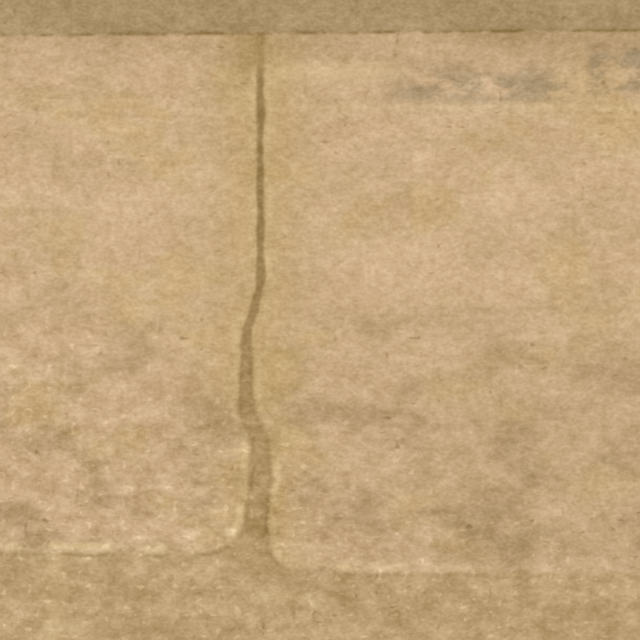
This texture is drawn by a Shadertoy shader. Its source:

```glsl
// Weathered sandstone masonry: two large blocks below a dark upper course.
// Rounded corner distances shape the wandering joint and its broken pale rims;
// layered gradient noise adds tints, bedding, pitting, stains and flecks.

const vec3 STONE  = vec3(0.785, 0.665, 0.515);
const vec3 OCHRE  = vec3(0.760, 0.645, 0.450);
const vec3 PALE   = vec3(0.840, 0.735, 0.555);
const vec3 BROWN  = vec3(0.690, 0.580, 0.425);
const vec3 MORTAR = vec3(0.690, 0.575, 0.400);
const vec3 SHADOW = vec3(0.590, 0.485, 0.310);
const vec3 COURSE = vec3(0.735, 0.622, 0.455);
const vec3 UPPER  = vec3(0.665, 0.565, 0.410);
const vec3 STAIN  = vec3(0.610, 0.530, 0.405);

vec2 hashGradient(vec2 cell) {
    vec3 h = fract(cell.xyx * vec3(0.1031, 0.1030, 0.0973));
    h += dot(h, h.yzx + 33.33);
    float angle = 6.28318 * fract((h.x + h.y) * h.z);
    return vec2(cos(angle), sin(angle));
}

float gradientNoise(vec2 p) {
    vec2 i = floor(p), f = fract(p);
    vec2 u = f * f * f * (f * (f * 6.0 - 15.0) + 10.0);
    vec2 e = vec2(0.0, 1.0);
    float a = dot(hashGradient(i), f);
    float b = dot(hashGradient(i + e.yx), f - e.yx);
    float c = dot(hashGradient(i + e.xy), f - e.xy);
    float d = dot(hashGradient(i + e.yy), f - e.yy);
    return mix(mix(a, b, u.x), mix(c, d, u.x), u.y);
}

float fbm(vec2 p) {
    float sum = 0.0, amp = 1.0;
    for (int i = 0; i < 4; i++) {
        sum += amp * gradientNoise(p);
        p = mat2(1.6, 1.2, -1.2, 1.6) * p + 7.3;
        amp *= 0.58;
    }
    return sum;
}

// Signed distance to a quadrant with a rounded corner, negative inside.
float cornerDistance(vec2 q, float radius) {
    q += radius;
    return length(max(q, 0.0)) + min(max(q.x, q.y), 0.0) - radius;
}

// Soft bell of the given width around zero.
float ridge(float d, float width) {
    return exp(-d * d / (width * width));
}

float band(float x, float low, float high, float soft) {
    return smoothstep(low - soft, low + soft, x)
         * (1.0 - smoothstep(high - soft, high + soft, x));
}

// Horizontal centre of the upright joint at height y.
float jointCentre(float y) {
    float bend = smoothstep(0.30, 0.37, y) * (1.0 - smoothstep(0.46, 0.57, y));
    return 0.407 - 0.022 * bend - 0.007 * (1.0 - smoothstep(0.14, 0.28, y))
         + 0.002 * gradientNoise(vec2(2.7, y * 24.0));
}

// Bedding, pitting and grain as one brightness offset.
float stoneRelief(vec2 p, float pitted) {
    float bedding = fbm(p * vec2(5.0, 11.0) + 3.0);
    float blotches = fbm(p * vec2(25.0, 32.0) + 11.0);
    float grain = fbm(p * vec2(62.0, 92.0) + 17.0);
    float fine = gradientNoise(p * vec2(150.0, 190.0) + 5.0);
    return 0.036 * bedding + (0.032 + 0.050 * pitted) * blotches
         + 0.050 * grain + 0.040 * fine;
}

void mainImage(out vec4 fragColor, in vec2 fragCoord) {
    vec2 p = fragCoord / iResolution.xy;
    float pixel = 1.0 / iResolution.y;
    float wobble = 0.0035 * fbm(p * 20.0);
    float pitted = 1.0 - smoothstep(0.3, 0.7, p.y + 0.4 * p.x);

    // Block outlines either side of the joint
    float centre = jointCentre(p.y);
    float halfWidth = mix(0.020, 0.0055, smoothstep(0.15, 0.62, p.y));
    float leftBlock = cornerDistance(vec2(p.x - centre + halfWidth, 0.138 - p.y), 0.062);
    float rightBlock = cornerDistance(vec2(centre + halfWidth - p.x, 0.106 - p.y), 0.055);
    float block = min(leftBlock, rightBlock) + wobble;
    float inside = 1.0 - smoothstep(-0.002 - pixel, 0.002 + pixel, block);
    float nearJoint = ridge(p.x - centre, 0.065);
    float fade = 1.0 - 0.7 * smoothstep(0.48, 0.75, p.x);

    // Stone faces: rosy, ochre and brown tints, ochre beside the joint
    float tint = fbm(p * vec2(6.0, 8.0) + 31.0);
    vec3 face = mix(STONE, OCHRE, clamp(0.85 * nearJoint + 0.6 * smoothstep(0.05, 0.5, tint), 0.0, 1.0));
    float worn = smoothstep(-0.1, 0.55, fbm(p * vec2(7.0, 13.0) + 53.0));
    float low = 1.0 - smoothstep(0.25, 0.62, p.y);
    face = mix(face, BROWN, worn * (0.25 + 0.5 * low) + 0.25 * low * smoothstep(0.4, 0.9, p.x));
    face += 0.018 * band(p.y, 0.45, 0.86, 0.08) * (1.0 - nearJoint);
    face = mix(face, BROWN, 0.6 * smoothstep(0.88, 0.94, p.y) * smoothstep(-0.5, 0.3, tint));

    // Thin, broken pale rims, stronger around the lower corners
    float broken = smoothstep(-0.35, 0.3, fbm(p * 17.0 + 2.0));
    float lowRim = 1.0 - smoothstep(0.15, 0.45, p.y);
    float rim = ridge(block + 0.008, 0.0065) * broken * mix(0.4, 0.95, lowRim);
    face = mix(face, PALE, rim * fade);

    // Joint filling, deepest where narrow, merging into the lower course
    vec3 filling = mix(MORTAR, SHADOW, smoothstep(0.25, 0.7, p.y));
    filling = mix(COURSE, filling, smoothstep(0.06, 0.17, p.y) * nearJoint);
    filling = mix(filling, SHADOW, 0.5 * fade * broken * ridge(block - 0.005, 0.0035));
    filling = mix(filling, PALE, 0.45 * ridge(p.y - 0.066 - wobble, 0.009)
                                      * band(p.x, 0.40, 0.50, 0.03));
    filling = mix(filling, PALE, 0.4 * ridge(p.x - 0.085 - 2.0 * wobble, 0.022));
    vec3 color = mix(filling, face, inside);

    // Grey stains and a pale bed near the top right
    float patches = smoothstep(-0.45, 0.25, fbm(p * vec2(15.0, 28.0) + 20.0));
    float stains = band(p.x, 0.61, 0.88, 0.04) * ridge(p.y - 0.865, 0.027)
                 + band(p.x, 0.92, 1.2, 0.012) * band(p.y, 0.855, 0.93, 0.014);
    color = mix(color, STAIN, 0.75 * patches * min(stains, 1.0));
    color = mix(color, PALE, 0.55 * band(p.x, 0.43, 0.62, 0.03) * ridge(p.y - 0.888, 0.013));
    color = mix(color, PALE, 0.45 * smoothstep(0.42, 0.55, p.x) * ridge(p.y - 0.832 - wobble, 0.007));

    // Upper course and the dark bed joint under it
    float bed = p.y - 0.945 - 0.008 * p.x + 0.4 * wobble;
    color = mix(color, OCHRE - 0.07, 0.8 * ridge(p.x - 0.395, 0.025) * band(p.y, 0.89, 0.95, 0.015));
    color = mix(color, UPPER, smoothstep(-0.002 - pixel, 0.002 + pixel, bed));
    color = mix(color, SHADOW - 0.06, 0.7 * broken * ridge(bed, 0.003));

    // Surface relief, pale flecks and sparse dark pits
    color += stoneRelief(p, pitted) * vec3(1.0, 1.02, 1.10);
    float flecks = smoothstep(0.28, 0.55, gradientNoise(p * vec2(75.0, 90.0) + 70.0));
    color += 0.055 * flecks * (0.4 + pitted);
    float pits = smoothstep(0.33, 0.6, gradientNoise(p * vec2(62.0, 88.0) + 40.0));
    color -= 0.11 * pits * smoothstep(-0.05, 0.45, fbm(p * 8.0 + 9.0));
    fragColor = vec4(clamp(color, 0.0, 1.0), 1.0);
}
```
